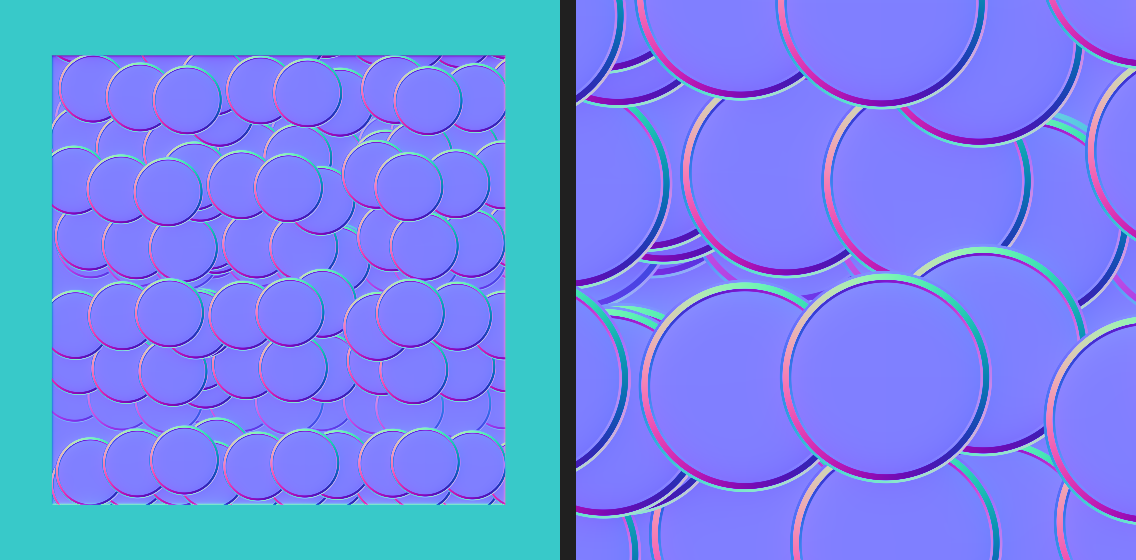
Left: the whole. Right: its middle third, enlarged.
Write a WebGL 2 fragment shader that draws this texture map.

```glsl
#version 300 es
precision highp float;
// Tangent-space normal map of overlapping round scales on a framed panel.
// Discs are painted back to front in jittered rows; each replaces the slope
// beneath it and adds a bevelled rim. The flat frame makes the tile seamless.

#define RADIUS 0.0605
#define STEP_X 0.0840
#define GROUP_X 0.2150
#define FIRST_X 0.3200
#define JITTER_X 0.0400
#define JITTER_Y 0.0160
#define RIM_SLOPE 2.1
#define LIP_SLOPE 1.5
#define GLOW_SLOPE 0.17
#define GLOW_WIDTH 0.0090
#define FRAME_COLOR vec3(0.22, 0.79, 0.79)

uniform vec2 u_resolution;
out vec4 outColor;

const vec2 PANEL_MIN = vec2(0.0925, 0.0985);
const vec2 PANEL_MAX = vec2(0.9025, 0.9010);

float hash(vec2 p) {
    return fract(sin(dot(p, vec2(127.1, 311.7))) * 43758.5453);
}

// Soft-edged 1 between lo and hi, 0 elsewhere.
float band(float d, float lo, float hi, float soft) {
    return smoothstep(lo - soft, lo + soft, d) - smoothstep(hi - soft, hi + soft, d);
}

// Lays one disc over the slope field.
vec2 paintDisc(vec2 slope, vec2 offset, float strength, float soft) {
    float dist = length(offset);
    float d = dist - RADIUS;
    if (d > 5.0 * GLOW_WIDTH) return slope;
    vec2 dir = offset / max(dist, 1e-4);
    vec2 facing = vec2(-dir.x, dir.y);

    // Main bevel, with a reversed lip inside the top and outside the bottom.
    float top = 0.5 + 0.5 * dir.y;
    float rim = RIM_SLOPE * band(d, -0.0026, 0.0010, soft);
    rim -= LIP_SLOPE * top * band(d, -0.0042, -0.0026, soft);
    rim -= LIP_SLOPE * (1.0 - top) * band(d, 0.0010, 0.0028, soft);

    float glow = GLOW_SLOPE * exp(-abs(d) / GLOW_WIDTH);
    float cover = 1.0 - smoothstep(0.0028 - soft, 0.0028 + soft, d);
    vec2 below = slope + facing * glow * 0.6 * strength;
    return mix(below, facing * (rim + glow) * strength, cover);
}

// Vertical centre of a row in the back (0), middle (1) or front (2) layer.
float rowHeight(int layer, float row) {
    float y = 0.180 + 0.216 * row + 0.055 * sin(1.0472 * row);
    if (layer == 0) return y + 0.100;
    if (layer == 1) return y - 0.030 - 0.075 * min(row, 1.0);
    return y;
}

vec2 scaleSlope(vec2 uv, float soft) {
    vec2 slope = vec2(0.0);
    for (int layer = 0; layer < 3; layer++)
    for (int row = 0; row < 4; row++) {
        float id = float(layer * 4 + row);
        float rowY = rowHeight(layer, float(row));
        float rowX = FIRST_X + JITTER_X * (hash(vec2(id, 3.0)) - 0.5);
        float bend = hash(vec2(id, 8.0)) < 0.5 ? -0.021 : 0.021;
        float strength = layer == 0 && row < 3 ? 0.35 : 1.0;
        // Each group has a lead disc, two trailing ones and a hidden one.
        for (int k = 3; k >= 0; k--)
        for (int g = 0; g < 3; g++) {
            float side = g < 2 ? -1.0 : 1.0;
            float rank = float(k);
            float shift = k < 3 ? side * STEP_X * rank : -side * 0.058;
            float lift = k < 3 ? bend * rank * rank * 0.25
                               : 0.05 * (hash(vec2(id, float(g) + 20.0)) - 0.5);
            float wobble = JITTER_Y * (hash(vec2(id, float(g) + 12.0)) - 0.5);
            vec2 center = vec2(rowX + GROUP_X * float(g) + shift, rowY + lift + wobble);
            slope = paintDisc(slope, uv - center, strength, soft);
        }
    }
    return slope;
}

// Recessed border of the panel: a crisp line and a faint shade inside it.
vec2 borderSlope(vec2 uv) {
    vec2 low = uv - PANEL_MIN;
    vec2 high = PANEL_MAX - uv;
    vec2 fall = exp(-max(high, 0.0) / 0.0013) - exp(-max(low, 0.0) / 0.0013);
    vec2 shade = exp(-max(high, 0.0) / 0.010) - exp(-max(low, 0.0) / 0.010);
    return vec2(1.0, -1.0) * (1.8 * fall + vec2(0.06, 0.30) * shade);
}

void main() {
    vec2 uv = gl_FragCoord.xy / u_resolution;
    float pixel = 1.0 / min(u_resolution.x, u_resolution.y);

    vec2 slope = scaleSlope(uv, 0.5 * pixel) + borderSlope(uv);
    vec3 normalColor = 0.5 + 0.5 * normalize(vec3(slope, 1.0));

    // Panel inside the flat frame.
    vec2 inset = min(uv - PANEL_MIN, PANEL_MAX - uv);
    float panel = smoothstep(-0.5 * pixel, 0.5 * pixel, min(inset.x, inset.y));
    outColor = vec4(mix(FRAME_COLOR, normalColor, panel), 1.0);
}
```
